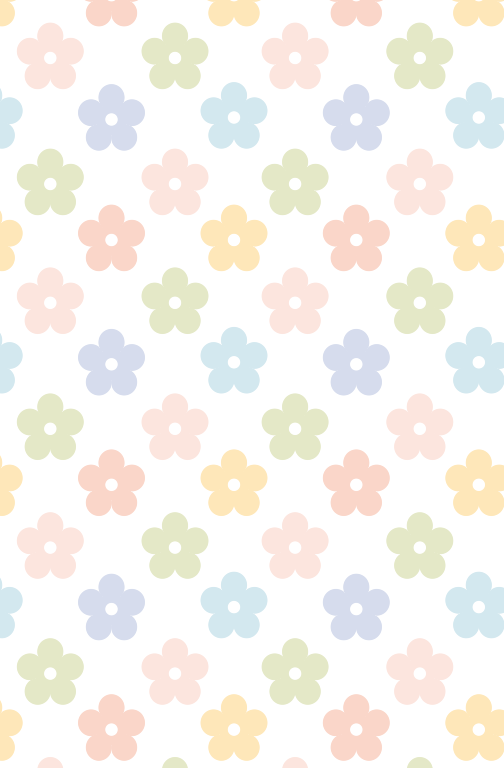
Write a Shadertoy shader that draws this pattern.

```glsl
// Pastel five-petal flowers in staggered rows on white, eight to a repeating tile.

// Signed distance to a flower whose first petal points up.
float flowerDistance(vec2 p) {
    float hole = 6.2 - length(p);
    p.x *= 1.025;
    float sector = 6.2831853 / 5.0;
    float angle = mod(atan(p.x, p.y) + 0.5 * sector, sector) - 0.5 * sector;
    vec2 folded = length(p) * vec2(sin(angle), cos(angle));
    float petal = length(folded - vec2(0.0, 22.0)) - 13.4;
    float core = length(p) - 16.0;
    return max(min(petal, core), hole);
}

// Centre within the tile, measured from the top left.
vec2 flowerCentre(int row, int col) {
    float c = float(col);
    if (row == 0) return vec2(50.3 + 124.7 * c, 58.0);
    if (row == 1) return vec2(111.5 + 122.5 * c, 119.5 - 2.0 * c);
    if (row == 2) return vec2(50.3 + 124.7 * c, 184.0);
    return vec2(111.5 + 122.5 * c, 240.0);
}

vec3 flowerColour(int row, int col) {
    vec3 pink = vec3(0.988, 0.898, 0.871);
    vec3 green = vec3(0.894, 0.910, 0.780);
    bool first = col == 0;
    if (row == 0) return first ? pink : green;
    if (row == 1) return first ? vec3(0.839, 0.863, 0.929) : vec3(0.827, 0.910, 0.937);
    if (row == 2) return first ? green : pink;
    return first ? vec3(0.980, 0.839, 0.788) : vec3(0.996, 0.906, 0.725);
}

void mainImage(out vec4 fragColor, in vec2 fragCoord) {
    // The canvas is 768 units high, with y running down from the top.
    float pixel = 768.0 / iResolution.y;
    vec2 p = vec2(fragCoord.x, iResolution.y - fragCoord.y) * pixel;
    float tile = 244.8;

    vec3 colour = vec3(1.0);
    for (int i = 0; i < 8; i++) {
        int row = i / 2, col = i % 2;
        // Offset to the nearest repeat of this flower.
        vec2 q = p - flowerCentre(row, col);
        q -= tile * floor(q / tile + 0.5);
        float d = flowerDistance(vec2(q.x, -q.y));
        float cover = 1.0 - smoothstep(-0.6 * pixel, 0.6 * pixel, d);
        colour = mix(colour, flowerColour(row, col), cover);
    }
    fragColor = vec4(colour, 1.0);
}
```
